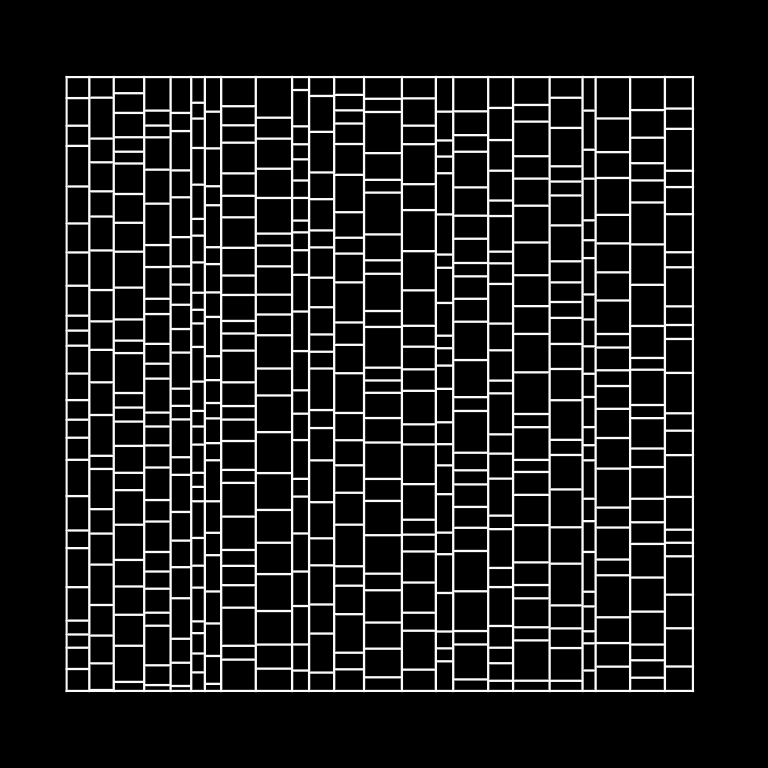
This pattern is drawn by a Shadertoy shader. Its source:

```glsl
// A framed block of thin white lines on black: 23 columns of random width,
// each cut into cells of random height. Column edges and cell edges are
// walked in loops, and the nearest edge is drawn with box-filtered coverage.

const int   COLUMNS     = 23;
const int   MAX_CELLS   = 56;
const vec2  FRAME_MIN   = vec2(0.0866, 0.1003);
const vec2  FRAME_MAX   = vec2(0.9023, 0.8997);
const vec2  WIDTH_RANGE = vec2(0.0165, 0.0540);
const vec2  CELL_RANGE  = vec2(0.0152, 0.0547);
const float LINE_WIDTH  = 0.0030;
const vec3  BACKGROUND  = vec3(0.0);
const vec3  LINE_COLOR  = vec3(0.985);

// Integer hash of a cell address, mapped to 0..1
float hash(int column, int row) {
    uint h = uint(column) * 1597334677u ^ uint(row) * 3812015801u;
    h = (h ^ (h >> 16)) * 2146121005u;
    h = (h ^ (h >> 15)) * 2221713035u;
    h ^= h >> 16;
    return float(h >> 8) / 16777216.0;
}

float randomSize(int column, int row, vec2 range) {
    return mix(range.x, range.y, hash(column + 1, row + 1));
}

// Share of a pixel-wide interval at distance d lying inside a band
float coverage(float d, float halfWidth, float pixel) {
    float lo = max(d - 0.5 * pixel, -halfWidth);
    float hi = min(d + 0.5 * pixel, halfWidth);
    return max(hi - lo, 0.0) / pixel;
}

float columnWidth(int column) {
    return randomSize(column, 100, WIDTH_RANGE);
}

// Returns the distance to the nearest column edge, and the column index
float columnEdgeDistance(float x, vec2 span, out int column) {
    float total = 0.0;
    for (int i = 0; i < COLUMNS; i++) total += columnWidth(i);
    float scale = (span.y - span.x) / total;

    float edge = span.x;
    float nearest = abs(x - edge);
    column = 0;
    for (int i = 0; i < COLUMNS; i++) {
        if (x >= edge) column = i;
        edge += columnWidth(i) * scale;
        nearest = min(nearest, abs(x - edge));
    }
    return nearest;
}

// Stacks cells from the top; the last one is cut off by the frame
float cellEdgeDistance(float y, vec2 span, int column) {
    float edge = span.y;
    float nearest = abs(y - span.x);
    for (int i = 0; i < MAX_CELLS; i++) {
        if (edge < span.x) break;
        nearest = min(nearest, abs(y - edge));
        edge -= randomSize(column, i, CELL_RANGE);
    }
    return nearest;
}

// Antialiased rectangle mask reaching to the outside of the border lines
float frameMask(vec2 p, vec2 lo, vec2 hi, float grow, float pixel) {
    vec2 d = abs(p - 0.5 * (lo + hi));
    vec2 halfSize = 0.5 * (hi - lo) + grow;
    return coverage(d.x, halfSize.x, pixel) * coverage(d.y, halfSize.y, pixel);
}

void mainImage(out vec4 fragColor, in vec2 fragCoord) {
    // Centred square canvas, 0..1 along its shorter side
    float side = min(iResolution.x, iResolution.y);
    vec2 p = (fragCoord - 0.5 * iResolution.xy) / side + 0.5;
    float pixel = 1.0 / side;
    float halfLine = 0.5 * LINE_WIDTH;

    int column;
    float dColumn = columnEdgeDistance(p.x, vec2(FRAME_MIN.x, FRAME_MAX.x), column);
    float dCell = cellEdgeDistance(p.y, vec2(FRAME_MIN.y, FRAME_MAX.y), column);

    float ink = max(coverage(dColumn, halfLine, pixel),
                    coverage(dCell, halfLine, pixel));
    ink *= frameMask(p, FRAME_MIN, FRAME_MAX, halfLine, pixel);

    fragColor = vec4(mix(BACKGROUND, LINE_COLOR, ink), 1.0);
}
```
